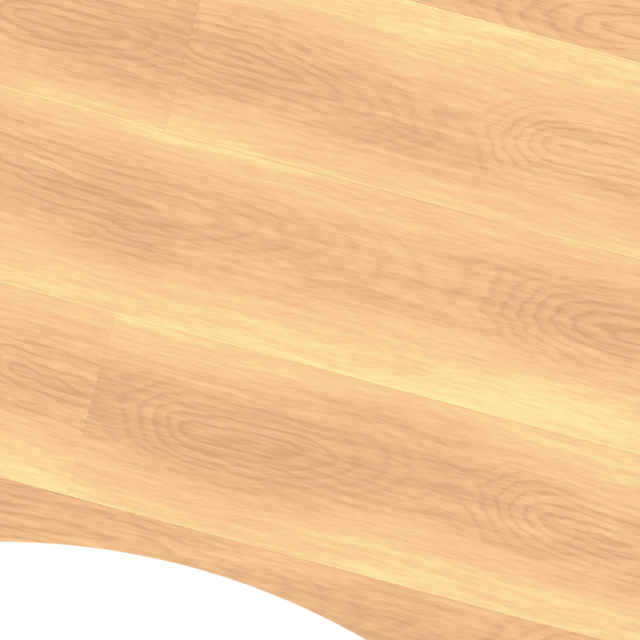
Give the GLSL for this texture, as a WebGL 2 fragment shader.

```glsl
#version 300 es
precision highp float;
// Pale oak floor planks running diagonally, cut by a white disc at the lower left.

#define TILT 0.2635        // downward slope of the boards, radians
#define BOARD_WIDTH 0.295
#define BOARD_LENGTH 1.9
#define FIRST_SEAM 0.246   // seam position across the boards
#define FIRST_JOINT 0.041  // joint position along the boards
#define EYE_SPACING 0.57   // distance between grain eyes
#define RING_GAP 0.0135
#define RING_CONTRAST 0.13
#define FIBRE_CONTRAST 0.21
#define SEAM_WIDTH 0.002
#define DISC vec3(0.0, -0.991, 1.1445)

uniform vec2 u_resolution;
out vec4 outColor;

const float TAU = 6.2831853;
const vec3 DARK_GRAIN = vec3(0.84, 0.635, 0.47);
const vec3 HONEY = vec3(0.97, 0.77, 0.565);
const vec3 PALE_SAPWOOD = vec3(1.0, 0.925, 0.66);

vec2 hash2(vec2 p) {
  vec2 k = vec2(dot(p, vec2(127.1, 311.7)), dot(p, vec2(269.5, 183.3)));
  return fract(sin(k) * 43758.55);
}

// Distance to the nearest scattered point
float cellular(vec2 p) {
  vec2 cell = floor(p), local = fract(p);
  float nearest = 2.0;
  for (int j = -1; j <= 1; j++)
    for (int i = -1; i <= 1; i++) {
      vec2 o = vec2(i, j);
      vec2 d = o + hash2(cell + o) - local;
      nearest = min(nearest, dot(d, d));
    }
  return sqrt(nearest);
}

// Layered, rotated sines, roughly -1 to 1
float waves(vec2 p) {
  float sum = 0.0, amp = 0.5;
  for (int i = 0; i < 5; i++) {
    p += 0.6 * sin(p.yx * 1.3 + float(i));
    sum += amp * sin(p.x) * cos(p.y);
    p = mat2(1.6, 0.9, -0.9, 1.6) * p + 1.7;
    amp *= 0.58;
  }
  return sum;
}

// Tone of the wood, 0 dark to 1 pale; p runs along and across the boards
float woodTone(vec2 p, float across, float row, float plank) {
  vec2 seed = hash2(vec2(plank, row) + 3.0);
  vec2 q = p + seed * 7.0;
  float odd = mod(row, 2.0);

  // Nested rings close into eyes and stretch into arches pointing right
  float eye = 0.26 - 0.07 * row - 0.32 * odd + 0.3 * plank;
  float x = (p.x - eye) / (EYE_SPACING + 0.45 * odd) * TAU;
  float depth = (0.036 + 0.014 * odd) * (1.0 - cos(x + 0.5 * (cos(x) - 1.0)));
  float heart = 0.66 - 0.13 * row + 0.12 * sin(row * 2.0 - 1.2);
  float offset = (across - heart) * BOARD_WIDTH + 0.011 * sin(q.x * 9.0);
  float warp = waves(q * vec2(9.0, 24.0));
  float radius = length(vec2(offset, depth)) + 0.013 * warp;
  float phase = radius / RING_GAP * TAU;
  float ring = 0.7 * sin(phase) + 0.3 * sin(phase * 2.0 + 1.0 + warp);
  float figure = 1.0 - smoothstep(0.025, 0.1, abs(offset));
  figure *= 0.7 + 0.3 * cos(x);

  // Long streaks, fibres and short pores
  vec2 bent = q + vec2(0.0, 0.006 * warp);
  float streak = cellular(bent * vec2(3.0, 52.0)) - 0.5;
  float fibre = cellular(bent * vec2(9.0, 135.0)) - 0.5;
  float pore = cellular(bent * vec2(38.0, 250.0)) - 0.5;

  float body = length(vec2(offset, 0.4 * depth)) + 0.01 * warp;
  float tone = 0.32 + 0.43 * smoothstep(0.015, 0.18, body);
  tone += RING_CONTRAST * ring * figure;
  tone += 0.13 * waves(q * vec2(4.0, 11.0) + 5.0);
  tone += 0.19 * streak + FIBRE_CONTRAST * (fibre + 0.75 * pore);
  return tone + 0.08 * (seed.x - 0.5);
}

// Soft line around a zero distance
float line(float d, float width, float pixel) {
  return 1.0 - smoothstep(width * 0.5 - pixel, width * 0.5 + pixel, abs(d));
}

void main() {
  vec2 uv = gl_FragCoord.xy / u_resolution;
  float pixel = 1.0 / min(u_resolution.x, u_resolution.y);

  // Rotate into board axes and find the plank
  float c = cos(TILT), s = sin(TILT);
  vec2 p = vec2(c * uv.x - s * uv.y, s * uv.x + c * uv.y);
  float rows = (p.y - FIRST_SEAM) / BOARD_WIDTH;
  float row = floor(rows);
  float lengths = (p.x - FIRST_JOINT) / BOARD_LENGTH + 0.5 * mod(row, 2.0);
  float tone = woodTone(p, rows - row, row, floor(lengths));

  // Worn pale bevel beside a thin shadow at seams, faint shadow at joints
  float seam = (rows - round(rows)) * BOARD_WIDTH;
  float joint = (lengths - round(lengths)) * BOARD_LENGTH;
  float wear = 0.6 + 0.4 * sin(p.x * 13.0 + row * 2.0);
  tone += 0.26 * wear * line(seam, SEAM_WIDTH, pixel);
  tone -= 0.12 * line(seam + SEAM_WIDTH * 1.4, SEAM_WIDTH, pixel);
  tone -= 0.07 * line(joint, SEAM_WIDTH, pixel);

  tone = clamp(tone, 0.0, 1.0);
  vec3 color = mix(DARK_GRAIN, HONEY, smoothstep(-0.1, 0.52, tone));
  color = mix(color, PALE_SAPWOOD, smoothstep(0.35, 1.0, tone));

  // White disc
  float edge = length(uv - DISC.xy) - DISC.z;
  color = mix(vec3(1.0), color, smoothstep(-pixel, pixel, edge));
  outColor = vec4(color, 1.0);
}
```
